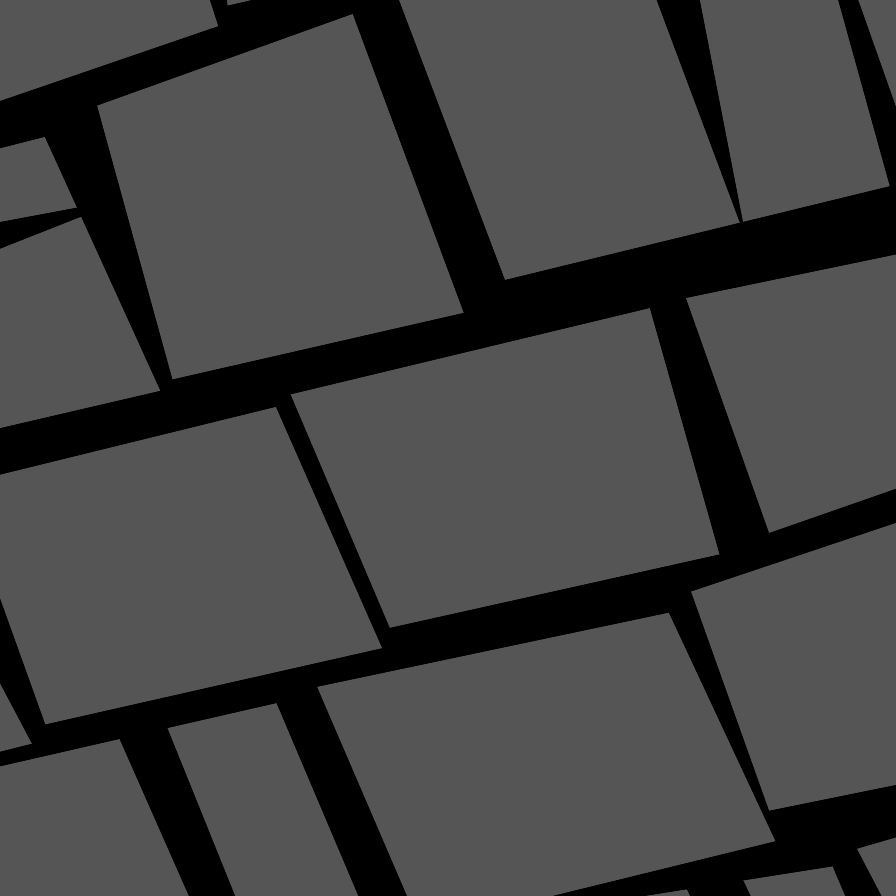
A Shadertoy shader for this pattern:

```glsl
const vec2 PITCH = vec2(0.44, 0.33);

float hash(vec2 cell, float salt) {
    vec3 q = fract(vec3(cell, salt) * vec3(0.1031, 0.1137, 0.0973) + 0.37);
    q += dot(q, q.yzx + 33.33);
    return fract((q.x + q.y) * q.z);
}

// Height of the slanted line below a row
float bedLine(float row, float x) {
    float shift = 0.06 * (hash(vec2(row, 0.0), 1.0) - 0.5);
    float slope = 0.15 * (hash(vec2(row, 0.0), 2.0) - 0.5);
    return row * PITCH.y + shift + slope * x;
}

float rowShift(float row) {
    return 0.5 * row + 0.3 * hash(vec2(row, 5.0), 3.0);
}

// Position of the leaning cut on the left of a stone
float sideCut(vec2 cell, float y) {
    float x = cell.x + rowShift(cell.y) + 0.4 * (hash(cell, 4.0) - 0.5);
    float lean = 0.2 * (hash(cell, 5.0) - 0.5) - 0.045;
    return x * PITCH.x + lean * (y - (cell.y + 0.5) * PITCH.y);
}

// Half gap that widens or narrows along one edge, mostly narrow
float inset(vec2 cell, float edge, float along) {
    vec2 ends = vec2(hash(cell, edge), hash(cell, edge + 0.5));
    ends = mix(vec2(0.003), vec2(0.05), ends * ends);
    return mix(ends.x, ends.y, along);
}

// Signed distance to one stone, negative inside
float stone(vec2 p, vec2 cell) {
    float left = sideCut(cell, p.y);
    float right = sideCut(cell + vec2(1.0, 0.0), p.y);
    float bottom = bedLine(cell.y, p.x);
    float top = bedLine(cell.y + 1.0, p.x);
    vec2 along = p / PITCH - vec2(cell.x + rowShift(cell.y), cell.y);

    float d = max(left - p.x + inset(cell, 11.0, along.y),
                  p.x - right + inset(cell, 12.0, along.y));
    d = max(d, bottom - p.y + inset(cell, 13.0, along.x));
    d = max(d, p.y - top + inset(cell, 14.0, along.x));

    // Some stones are broken in two, across or lengthwise
    float kind = hash(cell, 21.0);
    float part = mix(0.32, 0.68, hash(cell, 22.0));
    if (kind < 0.22) {
        d = max(d, inset(cell, 23.0, along.y) - abs(p.x - mix(left, right, part)));
    } else if (kind < 0.36) {
        d = max(d, inset(cell, 24.0, along.x) - abs(p.y - mix(bottom, top, part)));
    }
    return d;
}

void mainImage(out vec4 fragColor, in vec2 fragCoord) {
    float scale = min(iResolution.x, iResolution.y);
    vec2 p = (fragCoord - 0.5 * iResolution.xy) / scale;

    // Place and tilt the whole paving
    p += vec2(0.13, 0.22);
    float c = cos(0.305), s = sin(0.305);
    p = vec2(c * p.x + s * p.y, c * p.y - s * p.x);

    // Nearest stone among the neighbouring cells
    float d = 1.0;
    float baseRow = floor(p.y / PITCH.y);
    for (int j = -1; j <= 1; j++) {
        float row = baseRow + float(j);
        float baseCol = floor(p.x / PITCH.x - rowShift(row));
        for (int i = -1; i <= 1; i++) {
            d = min(d, stone(p, vec2(baseCol + float(i), row)));
        }
    }

    float pixel = 1.0 / scale;
    float cover = 1.0 - smoothstep(-0.5 * pixel, 0.5 * pixel, d);
    fragColor = vec4(vec3(0.333) * cover, 1.0);
}
```
